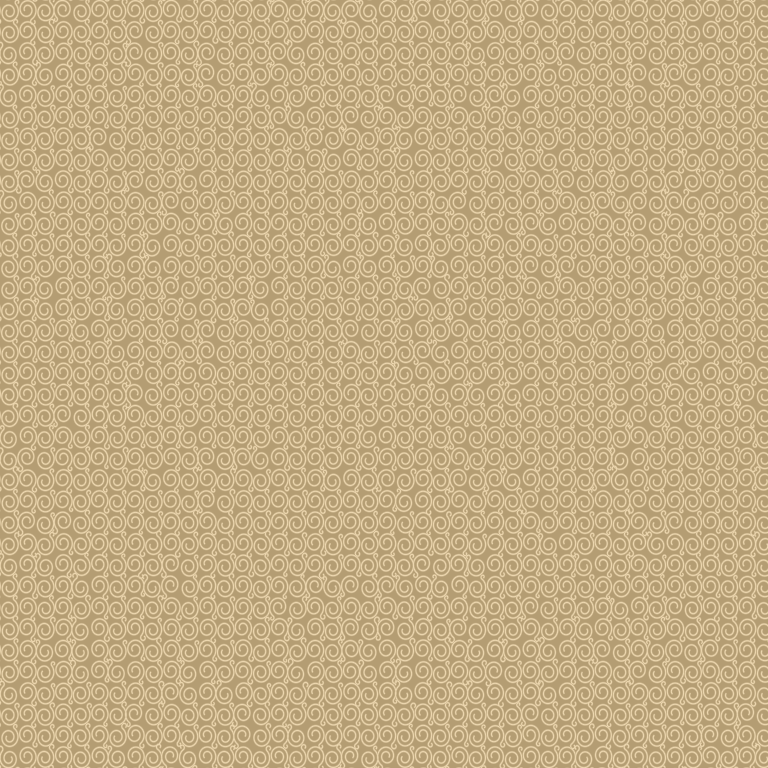
Reproduce this pattern procedurally as a WebGL 2 fragment shader.

```glsl
#version 300 es
precision highp float;
// Fine cream scrollwork on tan: about 42.7 by 36 oval spirals, each ending in a
// reversed curl. Tails point up and down in turn so that every gap is filled;
// neighbouring cells are searched so that the curls can cross cell borders.

uniform vec2 u_resolution;
out vec4 fragColor;

const float TAU = 6.2831853;

float hash(vec2 p) {
    return fract(sin(dot(p, vec2(127.1, 311.7))) * 43758.5453);
}

// Distance to the spiral r = start + pitch * t, for t turns in [t0, t1]
float spiralDistance(vec2 p, float start, float pitch, float t0, float t1) {
    float turn = fract(atan(p.y, p.x) / TAU);
    float d = 1e3;
    for (int k = -1; k <= 2; k++) {
        float t = clamp(turn + float(k), t0, t1);
        vec2 onCurve = (start + pitch * t) * vec2(cos(TAU * t), sin(TAU * t));
        d = min(d, length(p - onCurve));
    }
    return d;
}

// Main coil that runs smoothly into a small curl of opposite turn
float scrollDistance(vec2 p, float curl) {
    float coil = spiralDistance(p, 0.07, 0.19, 0.3, 2.0);
    float tail = spiralDistance(vec2(0.45 + curl - p.x, p.y), curl, -0.08, 0.0, 0.75);
    return min(coil, tail);
}

void main() {
    vec2 uv = gl_FragCoord.xy / u_resolution;
    vec2 grid = uv * vec2(42.7, 36.0);
    vec2 cell = floor(grid);
    float pixel = 36.0 / u_resolution.y;

    // Nearest scroll, measured in row heights and squeezed to make it oval
    float d = 1e3;
    for (int j = -1; j <= 1; j++) {
        for (int i = -1; i <= 1; i++) {
            vec2 id = cell + vec2(i, j);
            vec2 p = (grid - id - 0.5) * vec2(36.0 / 42.7, 0.89);
            p += 0.03 * (vec2(hash(id + 3.7), hash(id + 8.2)) - 0.5);
            // Tail up in even columns and down in odd ones, with a few mirrored
            p.y *= mod(id.x, 2.0) < 0.5 ? 1.0 : -1.0;
            p.x *= hash(id) < 0.15 ? -1.0 : 1.0;
            float angle = 0.9 + 0.3 * (hash(id + 29.1) - 0.5);
            float c = cos(angle), s = sin(angle);
            p = vec2(c * p.x + s * p.y, c * p.y - s * p.x) + vec2(0.04, 0.03);
            d = min(d, scrollDistance(p, 0.10 + 0.04 * hash(id + 41.9)));
        }
    }

    // Thin, soft cream line over the tan ground
    float line = 1.0 - smoothstep(-0.95 * pixel, 0.95 * pixel, d - 0.029);
    vec3 tan_ground = vec3(0.705, 0.615, 0.45);
    vec3 cream = vec3(0.95, 0.865, 0.71);
    fragColor = vec4(mix(tan_ground, cream, line), 1.0);
}
```
